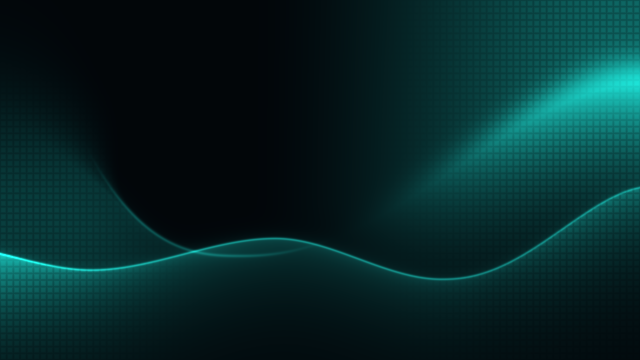
Give the GLSL for this background, as a WebGL 1 fragment shader.

```glsl
precision highp float;

uniform vec2 u_resolution;

// Thin lower wave: alternating rises and falls
float lowerWave(float x) {
  float rise = pow(clamp((x - 0.69) / 0.33, 0.0, 1.0), 1.15);
  return 0.3226
    - 0.0726 * smoothstep(-0.1, 0.143, x)
    + 0.088 * smoothstep(0.143, 0.43, x)
    - 0.1135 * smoothstep(0.43, 0.69, x)
    + 0.2585 * smoothstep(0.0, 1.0, rise);
}

// Broad upper wave: steep bowl on the left, soft ridge on the right
float upperWave(float x) {
  float bowl = 13.7 * pow(max(0.378 - x, 0.0), 2.7);
  float rise = pow(clamp((x - 0.378) / 0.622, 0.0, 1.0), 1.1);
  return 0.289 + bowl + 0.476 * smoothstep(0.0, 1.0, rise);
}

// Perpendicular distance from a vertical offset and a slope
float slopedDistance(float offset, float slope) {
  return offset / sqrt(1.0 + slope * slope);
}

// Fine stroke with a faint halo
float stroke(float d, float width) {
  return exp(-d * d / (width * width)) + 0.22 * exp(-abs(d) / 0.016);
}

// Dark gaps between small square cells
float gridGaps(vec2 p) {
  vec2 edge = smoothstep(0.2, 0.5, abs(fract(p * 54.0) - 0.5));
  return max(edge.x, edge.y);
}

void main() {
  vec2 uv = gl_FragCoord.xy / u_resolution;
  float aspect = u_resolution.x / u_resolution.y;
  float x = uv.x;
  float y = uv.y;

  float e = 0.002;
  float lowerSlope = (lowerWave(x + e) - lowerWave(x - e)) / (2.0 * e * aspect);
  float upperSlope = (upperWave(x + e) - upperWave(x - e)) / (2.0 * e * aspect);
  float lowerOffset = y - lowerWave(x);
  float upperOffset = y - upperWave(x);
  float lowerDist = slopedDistance(lowerOffset, lowerSlope);
  float upperDist = slopedDistance(upperOffset, upperSlope);

  // Right haze and the glowing ridge under it
  float haze = 0.4 * smoothstep(0.38, 1.05, x) * (1.0 - 0.12 * y * y);
  float ridge = 0.87 * pow(smoothstep(0.4, 1.05, x), 1.3);
  float above = mix(haze, ridge, exp(-pow(upperOffset / 0.07, 2.0)));
  float below = ridge * exp(min(upperOffset, 0.0) / 0.19);
  float light = upperOffset > 0.0 ? above : below;

  // Left haze, held behind the bowl
  float softness = 0.012 + 0.16 * smoothstep(0.42, 0.75, y);
  float behindBowl = 1.0 - smoothstep(-softness, softness, upperDist);
  float leftHaze = 0.2 * exp(-pow((y - 0.4) / 0.32, 2.0));
  light += leftHaze * behindBowl * (1.0 - smoothstep(0.1, 0.44, x));

  // Glow hanging beneath the lower wave
  float hanging = 0.17 + 0.5 * exp(-x / 0.14) + 0.2 * smoothstep(0.75, 1.0, x);
  hanging *= exp(min(lowerOffset, 0.0) / 0.16);
  float underLower = 1.0 - smoothstep(-0.003, 0.003, lowerDist);
  light = mix(light, hanging, underLower);

  // Grid texture, strongest towards the sides
  float sides = smoothstep(0.1, 0.42, abs(x - 0.46));
  float topFade = mix(1.0 - smoothstep(0.6, 0.9, y), 1.0, smoothstep(0.4, 0.7, x));
  float gridAmount = 0.28 * sides * topFade * (1.0 - 0.8 * smoothstep(0.3, 0.7, light));
  light *= 1.0 + gridAmount * (0.4 - gridGaps(uv * vec2(aspect, 1.0)));

  // Strokes along both waves
  float upperFade = smoothstep(0.13, 0.22, x) * (1.0 - smoothstep(0.34, 0.53, x));
  light += 0.19 * upperFade * stroke(upperDist, 0.0045);
  float lowerStrength = 0.32 + 0.25 * exp(-x / 0.15) - 0.07 * smoothstep(0.6, 1.0, x);
  light += lowerStrength * stroke(lowerDist, 0.0035);

  vec3 night = vec3(0.006, 0.022, 0.036);
  vec3 teal = vec3(0.125, 1.0, 0.93);
  gl_FragColor = vec4(night + teal * light, 1.0);
}
```
